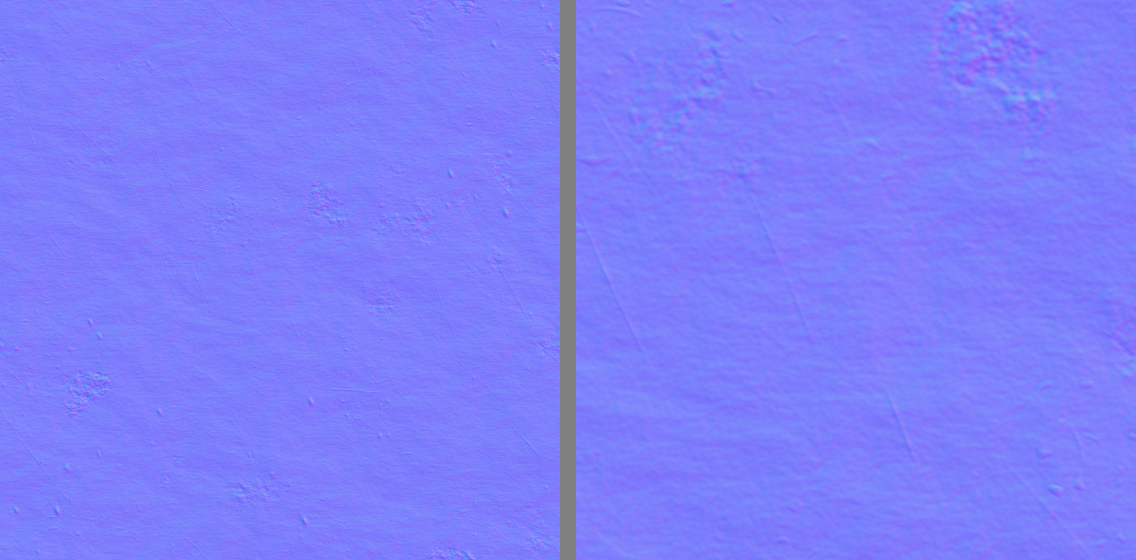
Left: the whole. Right: its middle third, enlarged.
A WebGL 1 fragment shader for this texture map:

```glsl
precision highp float;
// Tangent-space normal map of a worn plaster wall. A tiling height field sums
// layered gradient noise, creases, crumbled patches, scratches and bumps;
// its finite differences give the slope that is encoded as colour.

uniform vec2 u_resolution;

vec2 hash2(vec2 p) {
  vec3 q = fract(p.xyx * vec3(0.1031, 0.1030, 0.0973));
  q += dot(q, q.yzx + 33.33);
  return fract((q.xx + q.yz) * q.zy);
}

// Unit gradient at a lattice corner, dotted with the offset to it.
float corner(vec2 cell, vec2 offset, vec2 period) {
  float angle = 6.2832 * hash2(mod(cell, period) + period * 0.37).x;
  return dot(vec2(cos(angle), sin(angle)), offset);
}

// Gradient noise over the unit square that repeats at its borders.
float noise(vec2 p, vec2 period) {
  p *= period;
  vec2 i = floor(p), f = fract(p);
  vec2 u = f * f * f * (f * (f * 6.0 - 15.0) + 10.0);
  vec2 e = vec2(1.0, 0.0);
  return mix(
    mix(corner(i, f, period), corner(i + e, f - e, period), u.x),
    mix(corner(i + e.yx, f - e.yx, period), corner(i + 1.0, f - 1.0, period), u.x),
    u.y);
}

// Shortest offset between two points on the repeating tile.
vec2 wrapped(vec2 d) {
  return fract(d + 0.5) - 0.5;
}

// Broad trowel waves down to fine grain, with sparse creases and flecks.
float plaster(vec2 p) {
  vec2 w = p + 0.035 * vec2(noise(p, vec2(4.0)), noise(p + 0.31, vec2(5.0)));
  float h = 0.0026 * noise(w, vec2(5.0, 7.0));
  h += 0.00115 * noise(w, vec2(17.0, 23.0));
  h += 0.00042 * noise(w, vec2(43.0, 59.0));
  h += 0.00019 * noise(p, vec2(101.0, 149.0));
  h += 0.00012 * noise(p, vec2(193.0, 241.0));
  h += 0.00007 * noise(p, vec2(307.0, 353.0));
  h += 0.00009 * noise(p, vec2(31.0, 211.0));
  float worn = smoothstep(-0.1, 0.4, noise(p + 0.57, vec2(7.0)));
  float crease = noise(w, vec2(8.0, 17.0)) / 0.018;
  h += 0.0002 * worn * exp(-crease * crease) * smoothstep(0.0, 0.3, noise(p, vec2(29.0)));
  h += 0.0005 * worn * smoothstep(0.3, 0.6, noise(p, vec2(83.0, 97.0)));
  return h;
}

// Ragged islands where the surface has crumbled.
float crumbled(vec2 p) {
  float ragged = 1.2 * noise(p, vec2(19.0)) + 0.9 * noise(p, vec2(47.0));
  float mask = 0.0;
  for (int i = 0; i < 18; i++) {
    vec2 id = vec2(float(i), 17.0);
    vec2 size = mix(vec2(0.025), vec2(0.065, 0.05), hash2(id + 40.0));
    float r = length(wrapped(p - hash2(id)) / size) + ragged;
    mask = max(mask, smoothstep(1.1, 0.1, r) * (0.3 + 0.7 * hash2(id + 80.0).x));
  }
  float rubble = noise(p, vec2(59.0, 67.0)) + 0.55 * noise(p, vec2(127.0, 139.0));
  rubble += 0.3 * noise(p, vec2(229.0, 251.0));
  return 0.0018 * mask * rubble;
}

// Long faint hairlines, most falling to the right and some nearly level.
float scratches(vec2 p) {
  float h = 0.0;
  float wobble = 0.003 * noise(p, vec2(13.0));
  for (int i = 0; i < 40; i++) {
    vec2 id = vec2(float(i), 5.0);
    vec2 a = hash2(id + 100.0), b = hash2(id + 200.0);
    float angle = a.x < 0.7 ? -0.95 + 0.6 * (a.y - 0.5) : 0.1 + 0.5 * (a.y - 0.5);
    float c = cos(angle), s = sin(angle);
    vec2 d = wrapped(p - hash2(id));
    vec2 q = vec2(c * d.x + s * d.y, c * d.y - s * d.x);
    float reach = mix(0.03, 0.2, b.x * b.x);
    q.y += (b.y - 0.5) * 2.0 * q.x * q.x + wobble;
    float line = exp(-q.y * q.y / 0.0000019);
    float fade = smoothstep(1.0, 0.4, abs(q.x) / reach);
    h += line * fade * mix(0.00006, 0.00026, fract(a.y * 7.0 + b.x));
  }
  return h * (0.75 + 0.9 * noise(p, vec2(31.0)));
}

// Small sharp bumps gathered in loose groups of four.
float bumps(vec2 p) {
  float h = 0.0;
  for (int i = 0; i < 48; i++) {
    vec2 id = vec2(float(i), 9.0);
    vec2 group = hash2(vec2(floor(float(i) / 4.0), 61.0));
    vec2 d = wrapped(p - group - 0.22 * (hash2(id) - 0.5));
    vec2 r = hash2(id + 300.0);
    d.x += 0.5 * (r.y - 0.3) * d.y;
    vec2 q = d / (mix(0.0022, 0.0042, r.x) * vec2(1.0, 0.9 + 0.9 * r.y));
    h += exp(-dot(q, q)) * mix(0.0005, 0.0021, r.x * r.y);
  }
  return h;
}

float height(vec2 p) {
  return plaster(p) + crumbled(p) + scratches(p) + bumps(p);
}

void main() {
  vec2 p = gl_FragCoord.xy / u_resolution;
  vec2 e = vec2(0.0008, 0.0);
  float h = height(p);
  vec2 slope = vec2(height(p + e) - h, height(p + e.yx) - h) / e.x;
  vec3 normal = normalize(vec3(-slope - vec2(0.014, 0.010), 1.0));
  vec3 colour = 0.5 + 0.5 * normal;
  colour.b *= 0.988;
  gl_FragColor = vec4(colour, 1.0);
}
```
